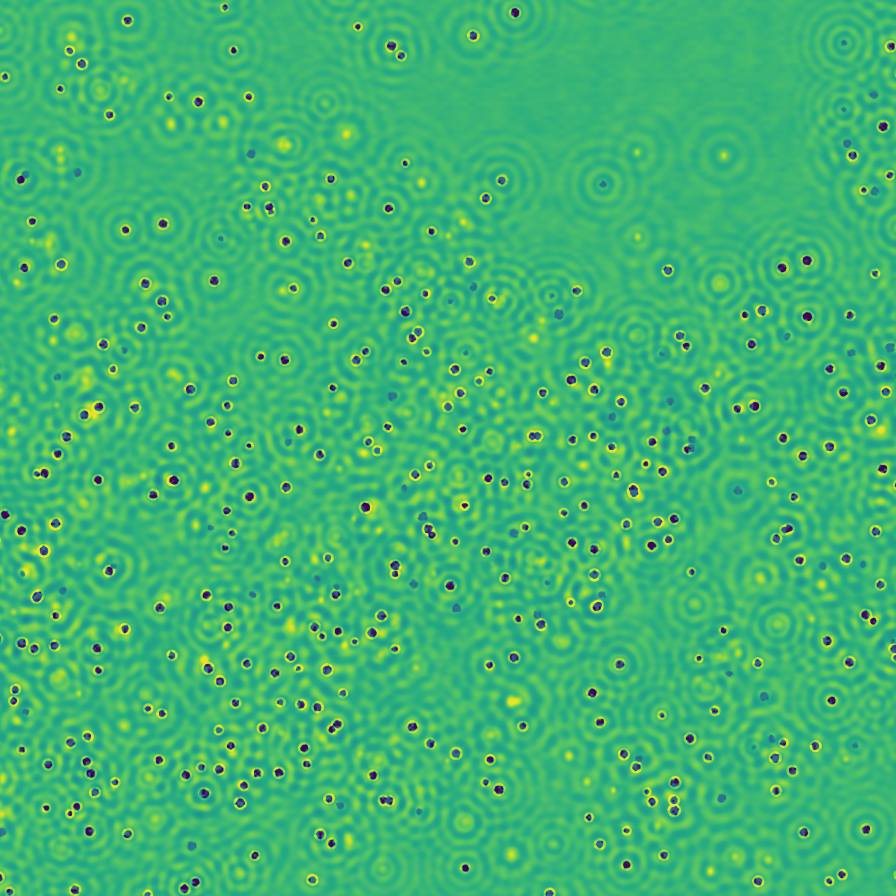
Reproduce this texture procedurally as a WebGL 2 fragment shader.

```glsl
#version 300 es
precision highp float;
// Scattered particles with interfering diffraction rings, in a purple-green-yellow colour scale.

uniform vec2 u_resolution;
out vec4 fragColor;

const float TAU = 6.2831853;
const float CELLS = 24.0;

vec3 hash3(vec3 p) {
    p = fract(p * vec3(0.1031, 0.1030, 0.0973));
    p += dot(p, p.yxz + 33.33);
    return fract((p.xxy + p.yxx) * p.zyx);
}

float valueNoise(vec2 p) {
    vec2 i = floor(p), f = fract(p);
    f = f * f * (3.0 - 2.0 * f);
    float a = hash3(vec3(i, 7.0)).x;
    float b = hash3(vec3(i + vec2(1, 0), 7.0)).x;
    float c = hash3(vec3(i + vec2(0, 1), 7.0)).x;
    float d = hash3(vec3(i + vec2(1, 1), 7.0)).x;
    return mix(mix(a, b, f.x), mix(c, d, f.x), f.y);
}

// Slanted crowded band, thinning out towards the top and bottom.
float crowding(vec2 p) {
    float offset = (p.y - 0.3 - 0.2 * p.x) / 0.29;
    return exp(-offset * offset);
}

vec3 colourScale(float t) {
    vec3 c = mix(vec3(0.267, 0.005, 0.329), vec3(0.229, 0.322, 0.546), clamp(t / 0.25, 0.0, 1.0));
    c = mix(c, vec3(0.128, 0.567, 0.551), clamp((t - 0.25) / 0.25, 0.0, 1.0));
    c = mix(c, vec3(0.150, 0.675, 0.505), clamp((t - 0.50) / 0.13, 0.0, 1.0));
    c = mix(c, vec3(0.360, 0.785, 0.388), clamp((t - 0.63) / 0.12, 0.0, 1.0));
    c = mix(c, vec3(0.678, 0.864, 0.190), clamp((t - 0.75) / 0.125, 0.0, 1.0));
    return mix(c, vec3(0.993, 0.906, 0.144), clamp((t - 0.875) / 0.125, 0.0, 1.0));
}

void main() {
    float side = min(u_resolution.x, u_resolution.y);
    vec2 p = gl_FragCoord.xy / side;
    float edge = max(0.0008, 0.6 / side);
    float patchy = valueNoise(p * 330.0 + 50.0);

    // Quiet background mottling
    float level = 0.675 + (valueNoise(p * 75.0) - 0.5) * (0.03 + 0.08 * crowding(p));
    level += (valueNoise(p * vec2(110.0, 190.0) + 20.0) - 0.5) * 0.03;

    float darkMask = 0.0, darkLevel = 0.0;
    vec2 home = floor(p * CELLS);
    for (int k = 0; k < 50; k++) {
        int n = k / 2;
        vec2 cell = home + vec2(n % 5 - 2, n / 5 - 2);
        vec3 place = hash3(vec3(cell + 40.0, float(k % 2) * 17.0 + 3.0));
        vec3 trait = hash3(vec3(cell + 90.0, float(k % 2) * 29.0 + 11.0));
        vec2 centre = (cell + place.xy) / CELLS;
        float density = mix(0.17, 0.75, crowding(centre)) * (0.35 + 1.25 * valueNoise(centre * 6.0 + 4.0));
        if (place.z > density) continue;

        vec2 d = p - centre;
        float r = length(d);

        // Concentric rings
        float wavelength = mix(0.0125, 0.021, trait.y);
        float fade = exp(-r / 0.03) * (1.0 - smoothstep(0.05, 0.082, r)) * smoothstep(0.003, 0.011, r);
        level += mix(0.05, 0.095, trait.z) * fade * cos(TAU * (r / wavelength + trait.x * 3.0));

        if (trait.x < 0.56) {
            // Dark core with a broken bright rim
            float radius = mix(0.0022, 0.0048, sqrt(trait.z));
            float wobble = (patchy - 0.5) * 0.0016;
            float core = 1.0 - smoothstep(-edge, edge, r + wobble - radius);
            float rim = 1.0 - smoothstep(0.0005, 0.0023, abs(r - radius - 0.0014));
            level += rim * mix(0.10, 0.36, patchy) * mix(0.6, 1.0, trait.y);
            if (core > darkMask) {
                darkMask = core;
                darkLevel = mix(0.0, 0.36, smoothstep(0.25, 0.9, patchy * 0.75 + trait.y * 0.35));
            }
        } else if (trait.x < 0.69) {
            // Dim bluish spot
            float spot = 0.85 * (1.0 - smoothstep(-0.0012, 0.0012, r + (patchy - 0.5) * 0.002 - mix(0.0025, 0.005, trait.y)));
            if (spot > darkMask) {
                darkMask = spot;
                darkLevel = mix(0.27, 0.42, patchy);
            }
        } else {
            // Bright soft blob
            vec2 q = d * vec2(mix(0.8, 1.25, trait.y), 1.0) / mix(0.0035, 0.0068, trait.z);
            level += mix(0.12, 0.28, trait.y) * exp(-dot(q, q));
        }
    }

    level = mix(clamp(level, 0.42, 0.97), darkLevel, darkMask);
    fragColor = vec4(colourScale(level), 1.0);
}
```
